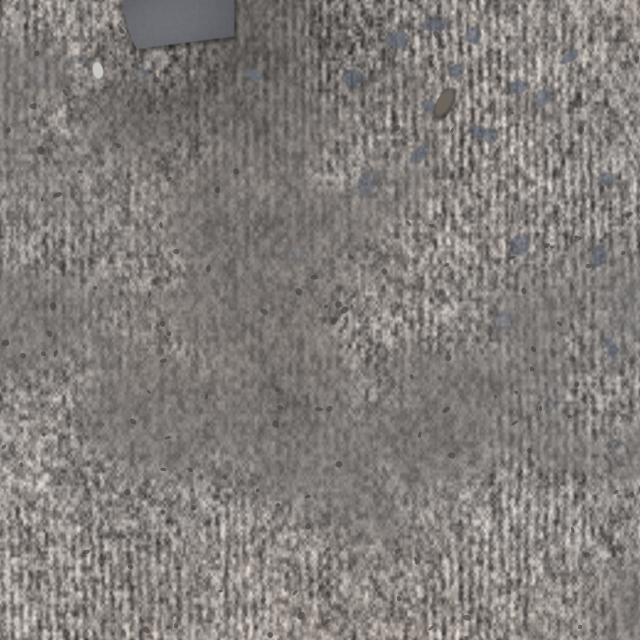
Give the GLSL for this texture, as a Shadertoy shader.

```glsl
// Worn, broom-finished concrete with vertical grooves, pebbles, pits and a dark flap at the top edge.

float hash(vec2 p) {
    return fract(sin(dot(p, vec2(127.1, 311.7))) * 43758.5453);
}

float noise(vec2 p) {
    vec2 cell = floor(p), f = fract(p);
    f = f * f * (3.0 - 2.0 * f);
    return mix(mix(hash(cell), hash(cell + vec2(1, 0)), f.x),
               mix(hash(cell + vec2(0, 1)), hash(cell + vec2(1, 1)), f.x), f.y);
}

float fbm(vec2 p) {
    float sum = 0.0, gain = 0.5;
    for (int i = 0; i < 5; i++) {
        sum += gain * noise(p);
        p = mat2(1.6, 1.2, -1.2, 1.6) * p + 7.3;
        gain *= 0.5;
    }
    return sum / 0.97;
}

// Soft tilted ellipse: 1 inside, 0 outside
float blob(vec2 p, vec2 radius, float angle, float softness) {
    float c = cos(angle), s = sin(angle);
    p = mat2(c, -s, s, c) * p;
    return 1.0 - smoothstep(1.0 - softness, 1.0 + softness, length(p / radius));
}

// Sparse blobs, one at most in each grid cell
float scatter(vec2 uv, float cells, float chance, float size, float seed) {
    float cover = 0.0;
    vec2 home = floor(uv * cells);
    for (int y = -1; y <= 1; y++)
    for (int x = -1; x <= 1; x++) {
        vec2 id = home + vec2(x, y);
        vec2 key = id + seed;
        vec2 center = (id + vec2(hash(key + 3.1), hash(key + 8.7))) / cells;
        vec2 radius = size * (0.5 + vec2(hash(key + 5.3), 0.7 * hash(key + 2.9)));
        float ragged = 0.35 * size * (noise(uv * 110.0) - 0.5);
        float shape = blob(uv - center + ragged, radius, 3.0 * hash(key + 1.7), 0.25);
        cover = max(cover, shape * step(hash(key), chance));
    }
    return cover;
}

void mainImage(out vec4 fragColor, in vec2 fragCoord) {
    vec2 uv = fragCoord / iResolution.y;

    // Large patches: smooth cement against exposed, brighter texture
    float wear = fbm(uv * vec2(5.0, 6.0) + 2.0);
    wear += 0.13 * smoothstep(0.42, 0.15, uv.y) - 0.08 * blob(uv - vec2(0.52, 0.58), vec2(0.32, 0.2), 0.4, 0.8);
    float rough = mix(0.5, 1.2, smoothstep(0.34, 0.58, wear));

    // Broom grooves, wandering slightly and fading in and out
    float sway = 0.9 * noise(uv * vec2(9.0, 6.0)) + 0.25 * noise(uv * vec2(40.0, 50.0));
    float ridge = cos(6.2832 * (uv.x * 68.0 + sway));
    float combed = smoothstep(0.3, 0.65, fbm(uv * vec2(7.0, 3.5) + 21.0));
    float strand = noise(uv * vec2(140.0, 24.0)) - 0.5;

    // Gritty surface, a little longer along the grooves
    float grain = noise(uv * vec2(150.0, 98.0) + 4.0) - 0.5;
    float fine = noise(uv * vec2(260.0, 205.0) + 9.0) - 0.5;
    float relief = 0.27 * grain + 0.19 * fine + 0.09 * strand + 0.075 * ridge * combed;
    float tone = 0.502 + rough * relief + 0.2 * (wear - 0.48);

    // Shadowed, damp areas near the top
    tone -= 0.09 * blob(uv - vec2(0.28, 0.88), vec2(0.12, 0.11), 0.0, 0.8);
    tone -= 0.08 * blob(uv - vec2(0.5, 0.96), vec2(0.14, 0.12), 0.3, 0.8);
    float warmth = fbm(uv * 4.0 + 31.0) - 0.5 + 0.3 * smoothstep(0.35, 0.0, uv.y);
    vec3 color = tone * (vec3(1.035, 1.0, 0.975) + warmth * vec3(0.04, 0.0, -0.03));

    // Small dark pits
    float pits = scatter(uv, 42.0, 0.07, 0.0045, 17.0);
    color = mix(color, vec3(0.27, 0.265, 0.26), 0.7 * pits);

    // Blue-grey pebbles, mostly toward the upper right
    float pebbleArea = smoothstep(0.75, 1.2, uv.x * 0.7 + uv.y);
    float pebbles = scatter(uv, 17.0, 0.2, 0.014, 53.0) * pebbleArea;
    vec3 pebbleColor = vec3(0.38, 0.4, 0.44) + 0.08 * (noise(uv * 25.0) - 0.5) + 0.1 * fine;
    color = mix(color, pebbleColor, 0.75 * pebbles);

    // A white chip and a brown, dark-rimmed chip
    color = mix(color, vec3(0.78, 0.78, 0.77), blob(uv - vec2(0.153, 0.89), vec2(0.008, 0.013), 0.2, 0.2));
    vec2 chip = uv - vec2(0.695, 0.837);
    color = mix(color, vec3(0.26, 0.25, 0.23), 0.8 * blob(chip, vec2(0.013, 0.028), -0.5, 0.2));
    color = mix(color, vec3(0.43, 0.4, 0.36), blob(chip - vec2(-0.001, 0.003), vec2(0.01, 0.023), -0.5, 0.25));

    // Smooth dark flap hanging over the top edge
    float left = 0.193 + 3.5 * pow(max(1.0 - uv.y, 0.0), 2.0);
    float bottom = 0.923 + 0.13 * (uv.x - 0.21);
    float inside = min(min(uv.x - left, 0.366 - uv.x), uv.y - bottom);
    float flap = smoothstep(-0.002, 0.002, inside);
    float sheen = blob(uv - vec2(0.26, 0.965), vec2(0.08, 0.05), 0.3, 0.8);
    vec3 flapColor = vec3(0.36, 0.365, 0.385) + 0.07 * sheen + 0.02 * fine;
    color *= 1.0 - 0.3 * smoothstep(-0.012, 0.0, inside);
    color = mix(color, flapColor, flap);

    fragColor = vec4(clamp(color, 0.0, 1.0), 1.0);
}
```
